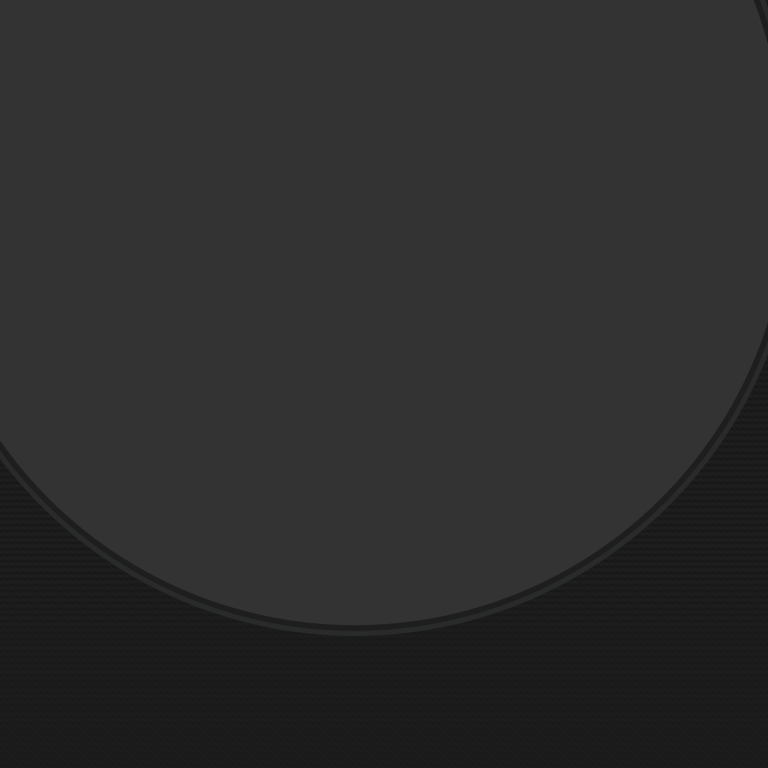
Reproduce this background procedurally as a WebGL 2 fragment shader.

```glsl
#version 300 es
precision highp float;
// A large flat charcoal disc with a thin double rim over dark woven stripes.

#define CENTER vec2(0.462, 0.750)
#define RADIUS 0.564
#define UPPER_STRETCH 0.88
#define GAP_WIDTH 0.0075
#define RIM_WIDTH 0.0065
#define STRIPES 128.0
#define STRIPE_DEPTH 0.012
#define WEAVE_DEPTH 0.005

uniform vec2 u_resolution;
out vec4 outColor;

const float TAU = 6.2831853;
const vec3 DISC_COLOR = vec3(0.200);
const vec3 GAP_COLOR = vec3(0.118);
const vec3 RIM_COLOR = vec3(0.160, 0.165, 0.165);
const vec3 CLOTH_COLOR = vec3(0.106);

// Signed distance to the disc, whose upper half is slightly elongated.
float discDistance(vec2 p) {
    vec2 q = p - CENTER;
    if (q.y > 0.0) q.y *= UPPER_STRETCH;
    return length(q) - RADIUS;
}

// Horizontal ribs that fade into a fine diagonal weave near the bottom.
vec3 cloth(vec2 p) {
    float ribs = cos(TAU * STRIPES * p.y);
    float weave = cos(TAU * STRIPES * (p.x + p.y));
    float ribFade = mix(0.25, 1.0, smoothstep(0.0, 0.35, p.y));
    float shade = STRIPE_DEPTH * ribFade * ribs + WEAVE_DEPTH * weave;
    return CLOTH_COLOR + shade * vec3(0.97, 1.0, 1.0);
}

// Smooth coverage of the region inside a distance field.
float inside(float d, float pixel) {
    return 1.0 - smoothstep(-0.75 * pixel, 0.75 * pixel, d);
}

void main() {
    vec2 p = gl_FragCoord.xy / u_resolution;
    float pixel = 1.0 / min(u_resolution.x, u_resolution.y);
    float d = discDistance(p);

    // Layers from back to front: cloth, rim, gap, disc.
    vec3 color = cloth(p);
    color = mix(color, RIM_COLOR, inside(d - GAP_WIDTH - RIM_WIDTH, pixel));
    color = mix(color, GAP_COLOR, inside(d - GAP_WIDTH, pixel));
    color = mix(color, DISC_COLOR, inside(d, pixel));
    outColor = vec4(color, 1.0);
}
```
